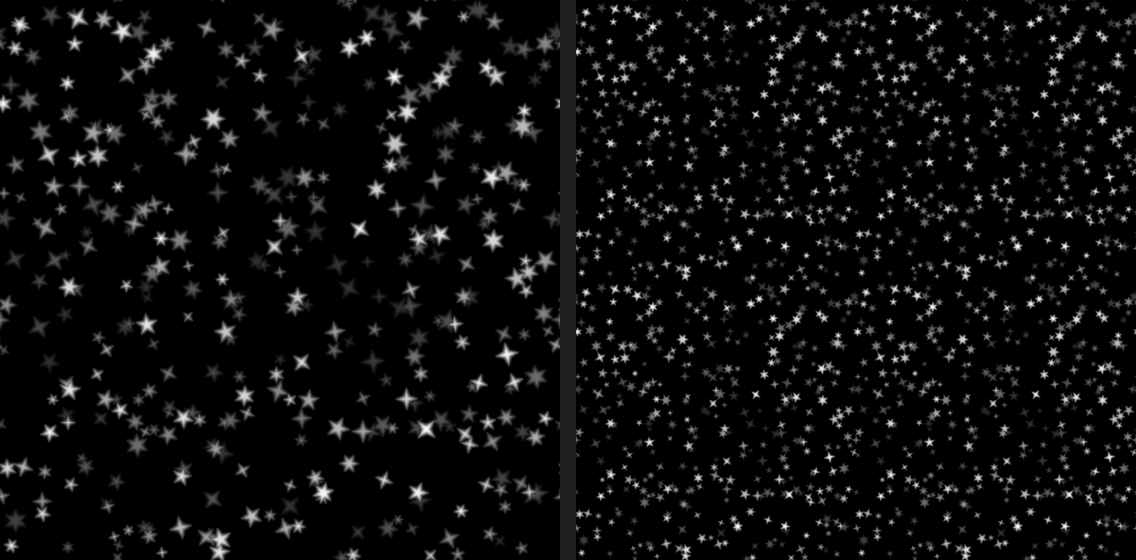
Left: one tile. Right: repeated 2 by 2.
This pattern is drawn by a WebGL 2 fragment shader. Its source:

```glsl
#version 300 es
precision highp float;

uniform vec2 u_resolution;
out vec4 fragColor;

const float TAU = 6.2831853;
const float CELLS = 8.0;
const int STARS_PER_CELL = 6;

// Integer hash: three independent values in 0..1
vec3 hash3(uvec3 v) {
  v = v * 1664525u + 1013904223u;
  v.x += v.y * v.z; v.y += v.z * v.x; v.z += v.x * v.y;
  v ^= v >> 16u;
  v.x += v.y * v.z; v.y += v.z * v.x; v.z += v.x * v.y;
  return vec3(v >> 8u) / 16777216.0;
}

// Signed distance to a star with straight edges, negative inside
float starDistance(vec2 p, float points, float outer, float inner, float turn) {
  float halfSector = 0.5 * TAU / points;
  float angle = atan(p.y, p.x) + turn;
  angle = abs(mod(angle + halfSector, 2.0 * halfSector) - halfSector);
  vec2 tip = vec2(outer, 0.0);
  vec2 edge = inner * vec2(cos(halfSector), sin(halfSector)) - tip;
  vec2 fromTip = length(p) * vec2(cos(angle), sin(angle)) - tip;
  float along = clamp(dot(fromTip, edge) / dot(edge, edge), 0.0, 1.0);
  float side = edge.x * fromTip.y - edge.y * fromTip.x;
  return length(fromTip - edge * along) * (side > 0.0 ? -1.0 : 1.0);
}

// Brightness of one soft star at an offset from its centre
float softStar(vec2 p, vec3 shape, vec3 tone) {
  float points = 4.0 + floor(shape.x * 3.0);
  float outer = mix(0.008, 0.0205, shape.y);
  float inner = outer * (0.42 + 0.07 * (points - 4.0));
  float d = starDistance(p, points, outer, inner, shape.z * TAU);
  return mix(0.18, 0.97, tone.x) * (1.0 - smoothstep(-0.0065, 0.0045, d));
}

void main() {
  vec2 grid = gl_FragCoord.xy / u_resolution * CELLS;
  vec2 corner = floor(grid - 0.5);
  float light = 0.0;

  // The four nearest cells, wrapped at the canvas edges
  for (int i = 0; i < 4; i++) {
    vec2 cell = corner + vec2(i & 1, i >> 1);
    uvec2 wrapped = uvec2(mod(cell, CELLS));
    for (int k = 0; k < STARS_PER_CELL; k++) {
      uint id = uint(k) * 3u;
      vec3 place = hash3(uvec3(wrapped, id));
      vec3 shape = hash3(uvec3(wrapped, id + 1u));
      vec3 tone = hash3(uvec3(wrapped, id + 2u));
      vec2 offset = (grid - cell - place.xy) / CELLS;
      light = max(light, softStar(offset, shape, tone));
    }
  }
  fragColor = vec4(vec3(light), 1.0);
}
```
